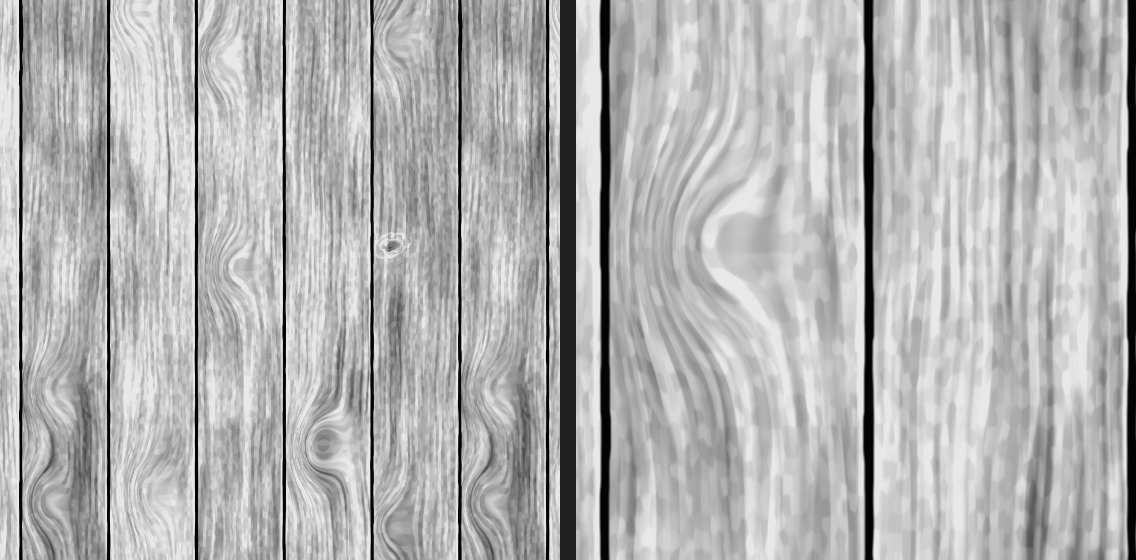
Left: the whole. Right: its middle third, enlarged.
This texture is drawn by a three.js fragment shader. Its source:

```glsl
// Weathered grey planks standing side by side, split by narrow black gaps.
// Each plank has its own seed; stretched smooth cellular noise makes fibres and
// blotches, layered sines bend the grain, and soft ellipses add stains and a knot.
varying vec2 vUv;

const float PITCH = 0.1568;       // plank width
const float FIRST_GAP = 0.0372;   // position of the leftmost gap
const float REPEAT = 5.0;         // planks before the pattern returns
const vec3 GAP_BLACK = vec3(0.01);
const vec3 WOOD_DARK = vec3(0.25);
const vec3 WOOD_PALE = vec3(0.91);

float hash(vec2 p) {
  return fract(sin(dot(p, vec2(127.1, 311.7))) * 43758.5);
}

// Random cell values blended by distance to their jittered centres
float cellNoise(vec2 p) {
  vec2 cell = floor(p);
  float sum = 0.0;
  float total = 0.0;
  for (int j = -1; j <= 1; j++) {
    for (int i = -1; i <= 1; i++) {
      vec2 c = cell + vec2(float(i), float(j));
      vec2 jitter = vec2(hash(c), hash(c + 41.3));
      vec2 d = c + 0.15 + 0.7 * jitter - p;
      float w = exp(-9.0 * dot(d, d));
      sum += w * hash(c + 73.9);
      total += w;
    }
  }
  return sum / total;
}

// Soft ellipse, 1 at its centre
float blob(vec2 p, vec2 centre, vec2 size) {
  vec2 d = (p - centre) / size;
  return exp(-dot(d, d));
}

// 1 where two plank numbers agree
float isPlank(float seed, float n) {
  return 1.0 - step(0.5, abs(seed - n));
}

// Sideways grain coordinate, wavering with height and arching round two spots
float bendGrain(vec2 q, float seed) {
  float g = q.x + 0.03 * sin(5.0 * q.y + seed * 2.0)
    + 0.014 * sin(14.0 * q.y + seed * 5.0 + q.x * 3.0)
    + 0.006 * sin(43.0 * q.y + q.x * 9.0);
  for (int i = 0; i < 2; i++) {
    vec2 key = vec2(seed + 3.0, float(i) * 7.0 + 2.0);
    vec2 centre = vec2(0.08 + 0.4 * hash(key), hash(key + 5.7));
    g += 0.28 * blob(q, centre, vec2(0.28, 0.06));
  }
  return g;
}

// Dark growth lines, strongest on the right of plank 3
float growthLines(float g, vec2 q, float seed) {
  float wave = sin(6.283 * (g * 12.0 + 0.7 * sin(g * 9.0 + seed)));
  float patches = smoothstep(0.25, 0.75, cellNoise(vec2(g * 4.0, q.y * 6.0) + seed * 9.1));
  float strength = 0.09 + 0.16 * isPlank(seed, 3.0) * smoothstep(0.4, 0.6, q.x);
  return strength * patches * pow(0.5 + 0.5 * wave, 2.5);
}

// Thin broken split along the grain
float crack(float g, float y, float seed) {
  float at = 0.4 + 0.38 * hash(vec2(seed, 8.3));
  float line = 1.0 - smoothstep(0.004, 0.02, abs(g - at));
  return line * smoothstep(0.4, 0.7, cellNoise(vec2(seed * 6.3, y * 4.0)));
}

// Damp dark areas
float stains(vec2 q, float seed) {
  float s = isPlank(seed, 0.0) * (blob(q, vec2(0.72, 0.1), vec2(0.24, 0.2))
    + 0.8 * blob(q, vec2(0.95, 0.8), vec2(0.1, 0.16)));
  s += isPlank(seed, 3.0) * blob(q, vec2(0.45, 0.2), vec2(0.14, 0.12));
  s += isPlank(seed, 4.0) * (blob(q, vec2(0.3, 0.4), vec2(0.22, 0.14))
    + 0.8 * blob(q, vec2(0.5, 0.54), vec2(0.13, 0.025)));
  return s;
}

// Tilted knot: dark eye, pale collar and fine rings
float knot(vec2 q, vec2 centre) {
  vec2 d = (q - centre) * vec2(1.0, 1.0 / PITCH);
  d = vec2(d.x + 0.35 * d.y, d.y - 0.35 * d.x) / vec2(0.25, 0.16);
  float r = length(d) + 0.3 * (cellNoise(d * 3.0) - 0.5);
  float rings = 0.1 * sin(r * 17.0) * (1.0 - smoothstep(0.7, 1.2, r));
  return rings + 0.1 * exp(-14.0 * (r - 0.65) * (r - 0.65)) - 0.42 * exp(-16.0 * r * r);
}

void main() {
  float column = (vUv.x - FIRST_GAP) / PITCH;
  float id = floor(column);
  float seed = id > REPEAT - 0.5 ? id - REPEAT : id;
  vec2 q = vec2(fract(column), vUv.y);
  vec2 shift = vec2(seed * 17.3, seed * 5.9);
  float g = bendGrain(q, seed);

  // Plank tone with coarse to fine wear
  float tone = 0.67 + 0.1 * mod(seed, 2.0) + 0.06 * isPlank(seed, 2.0);
  float streak = cellNoise(vec2(g * 9.0, q.y * 3.0) + shift);
  tone += 0.17 * (cellNoise(vec2(q.x * 3.0, q.y * 9.0) + shift) - 0.5);
  tone += 0.17 * (streak - 0.5);
  tone += 0.23 * (cellNoise(vec2(g * 32.0, q.y * 13.0) + shift) - 0.5);
  tone += 0.14 * (cellNoise(vec2(g * 36.0, q.y * 95.0) + shift) - 0.5);
  tone += 0.03 - growthLines(g, q, seed) - 0.2 * crack(g, q.y, seed);
  tone -= 0.2 * stains(q, seed) * (1.15 - streak);
  tone += isPlank(seed, 4.0) * knot(q, vec2(0.22, 0.561));

  // Worn pale rims, stronger on the right of each plank
  float edge = (0.5 - abs(q.x - 0.5)) * PITCH;
  float rim = smoothstep(0.002, 0.004, edge) * (1.0 - smoothstep(0.005, 0.008, edge));
  tone += rim * mix(0.04, 0.17, step(0.5, q.x)) * (0.4 + streak);
  vec3 wood = clamp(vec3(tone), WOOD_DARK, WOOD_PALE);

  // Uneven gap with a chipped corner near the top
  float chip = isPlank(seed, 0.0) * step(q.x, 0.5) * blob(q, vec2(0.0, 0.94), vec2(1.0, 0.03));
  float halfGap = 0.0017 + 0.0012 * cellNoise(vec2(id * 4.7, q.y * 45.0)) + 0.002 * chip;
  float cover = smoothstep(halfGap - 0.0006, halfGap + 0.0014, edge);
  gl_FragColor = vec4(mix(GAP_BLACK, wood, cover), 1.0);
}
```
